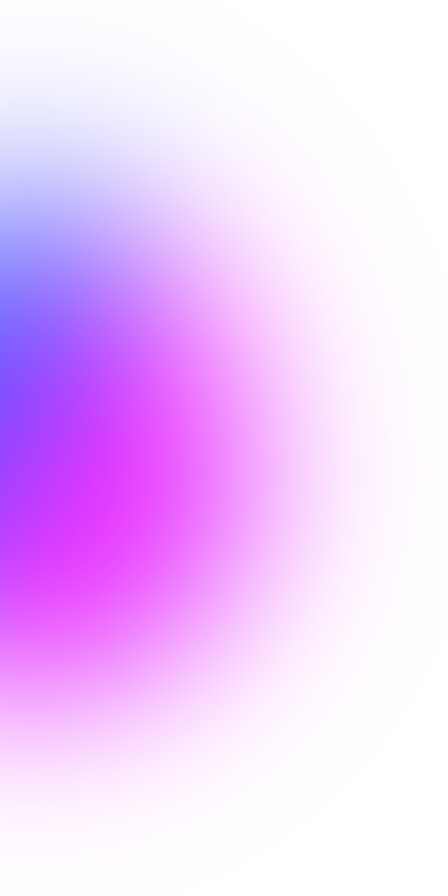
A WebGL 1 fragment shader for this background:

```glsl
precision highp float;
// A soft magenta glow on white, centred near the left edge.
// A super-Gaussian of the distance gives the coverage; a diagonal ramp
// tints the glow from pink at lower right to blue at upper left.

#define GLOW_CENTER vec2(0.065, 0.945)
#define GLOW_RADIUS 0.536
#define GLOW_POWER 2.9
#define UPWARD_STRETCH 0.17
#define TINT_HEIGHT 0.958
#define TINT_SLOPE 1.6
#define TINT_SPREAD 0.6
#define PAPER vec3(1.0)
#define PINK vec3(0.90, 0.20, 1.0)
#define BLUE vec3(0.33, 0.33, 1.0)

uniform vec2 u_resolution;

// Coverage of the glow, reaching a little further upwards
float glowCoverage(vec2 p) {
  vec2 offset = p - GLOW_CENTER;
  float dist = max(length(offset), 0.0001);
  float up = max(offset.y / dist, 0.0);
  float radius = GLOW_RADIUS * (1.0 + UPWARD_STRETCH * up * up);
  return exp(-pow(dist / radius, GLOW_POWER));
}

// Diagonal blend between the two glow colours
vec3 glowColor(vec2 p) {
  float ramp = p.y - TINT_HEIGHT - TINT_SLOPE * p.x;
  return mix(PINK, BLUE, smoothstep(-TINT_SPREAD, TINT_SPREAD, ramp));
}

void main() {
  // Canvas space: one unit wide, two units high
  vec2 p = gl_FragCoord.xy / u_resolution * vec2(1.0, 2.0);
  vec3 color = mix(PAPER, glowColor(p), glowCoverage(p));
  gl_FragColor = vec4(color, 1.0);
}
```
